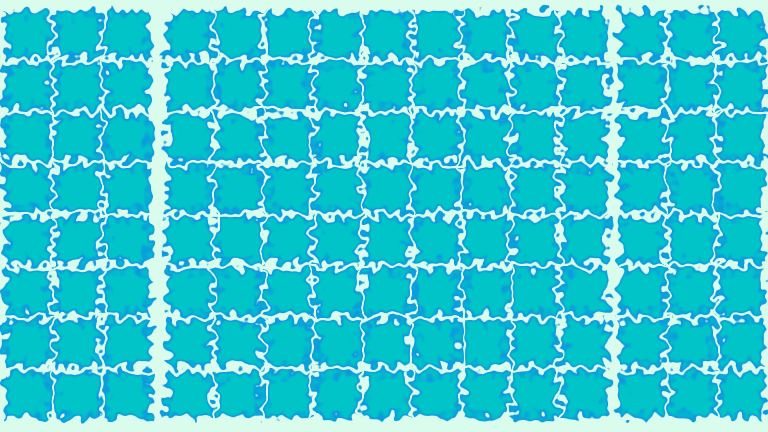
This pattern is drawn by a WebGL 2 fragment shader. Its source:

```glsl
#version 300 es
precision highp float;
// Pool tiles: 8 rows and columns in groups of 3, 9 and 3, split by wide pale bands.
// Coordinates are bent by gradient noise, then the depth inside the nearest tile
// picks pale grout, a blue rim or the flat turquoise centre.

uniform vec2 u_resolution;
out vec4 fragColor;

// Random unit vector for a lattice point
vec2 randomDirection(vec2 cell) {
    uvec2 q = uvec2(ivec2(cell) + 4096);
    uint h = q.x * 374761393u + q.y * 668265263u;
    h = (h ^ (h >> 13)) * 1274126177u;
    h ^= h >> 16;
    float angle = float(h & 65535u) / 65536.0 * 6.28319;
    return vec2(cos(angle), sin(angle));
}

float gradientNoise(vec2 p) {
    vec2 cell = floor(p);
    vec2 f = p - cell;
    vec2 blend = f * f * f * (f * (f * 6.0 - 15.0) + 10.0);
    vec2 e = vec2(1.0, 0.0);
    float a = dot(randomDirection(cell), f);
    float b = dot(randomDirection(cell + e.xy), f - e.xy);
    float c = dot(randomDirection(cell + e.yx), f - e.yx);
    float d = dot(randomDirection(cell + e.xx), f - e.xx);
    return mix(mix(a, b, blend.x), mix(c, d, blend.x), blend.y);
}

// Distance from x to the nearest joint in a run of equal tiles, negative outside
float runDepth(float x, float start, float end, float count) {
    float width = (end - start) / count;
    float inside = width * (0.5 - abs(fract((x - start) / width) - 0.5));
    return min(inside, min(x - start, end - x));
}

void main() {
    // Canvas height is one unit
    vec2 p = gl_FragCoord.xy / u_resolution.y;
    p.x += 0.88889 - 0.5 * u_resolution.x / u_resolution.y;

    // Ragged, folded edges
    vec2 warp = vec2(gradientNoise(p * 46.0 + 17.3),
                     gradientNoise(p * 46.0 + vec2(191.7, 83.1)));
    vec2 q = p + 0.029 * warp;

    // Column groups and rows
    float column = runDepth(q.x, 0.006, 0.353, 3.0);
    column = max(column, runDepth(q.x, 0.381, 1.411, 9.0));
    column = max(column, runDepth(q.x, 1.429, 1.775, 3.0));
    float row = runDepth(q.y, 0.027, 0.980, 8.0);
    float depth = min(column - 0.0045, row - 0.0062);

    // Turquoise centre, blue rim, pale grout
    vec3 turquoise = vec3(0.0, 0.77, 0.78);
    vec3 rimBlue = vec3(0.05, 0.60, 0.87);
    vec3 grout = vec3(0.85, 0.99, 0.93);
    vec3 color = mix(rimBlue, turquoise, smoothstep(0.0, 0.016, depth));
    float soft = max(0.0012, 0.6 * fwidth(depth));
    color = mix(grout, color, smoothstep(-soft, soft, depth));
    fragColor = vec4(color, 1.0);
}
```
